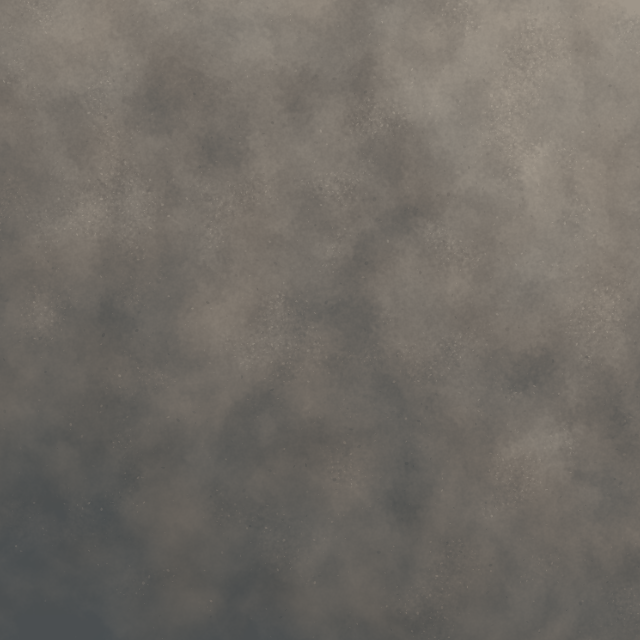
Give the GLSL for this texture, as a WebGL 1 fragment shader.

```glsl
precision highp float;
uniform vec2 u_resolution;

const vec3 DARK = vec3(0.318, 0.320, 0.312);
const vec3 MIDDLE = vec3(0.445, 0.421, 0.393);
const vec3 LIGHT = vec3(0.570, 0.538, 0.496);
const vec3 WARM_TINT = vec3(0.008, -0.001, -0.007);
const vec3 COLD_TINT = vec3(-0.012, 0.000, 0.014);

const float BASE_TONE = 0.475;
const vec2 TONE_SLOPE = vec2(0.38, 0.78);
const float CLOUD_SCALE = 4.2;
const float CLOUD_STRENGTH = 0.42;
const float BLOTCH_SCALE = 15.0;
const float BLOTCH_STRENGTH = 0.23;
const float RAGGED_SCALE = 80.0;
const float RAGGED_SHIFT = 0.015;
const float GRAIN_SCALE = 130.0;
const float GRAIN_STRENGTH = 0.125;
const float FLECK_CELLS = 105.0;
const float FLECK_STRENGTH = 0.30;
const float PIT_CELLS = 80.0;
const float PIT_STRENGTH = 0.16;

vec2 hash2(vec2 p) {
  vec3 q = fract(p.xyx * vec3(0.1031, 0.1030, 0.0973));
  q += dot(q, q.yzx + 33.33);
  return fract((q.xx + q.yz) * q.zy);
}

float cornerSlope(vec2 cell, vec2 offset) {
  float angle = 6.2832 * hash2(cell + 200.0).x;
  return dot(vec2(cos(angle), sin(angle)), offset);
}

float gradientNoise(vec2 p) {
  vec2 i = floor(p), f = p - i;
  vec2 w = f * f * f * (f * (f * 6.0 - 15.0) + 10.0);
  vec2 e = vec2(1.0, 0.0);
  float low = mix(cornerSlope(i, f), cornerSlope(i + e, f - e), w.x);
  float high = mix(cornerSlope(i + e.yx, f - e.yx), cornerSlope(i + 1.0, f - 1.0), w.x);
  return mix(low, high, w.y);
}

const mat2 OCTAVE_TURN = mat2(1.6, 1.2, -1.2, 1.6);

float fbm(vec2 p) {
  float sum = 0.0, amplitude = 1.0;
  for (int octave = 0; octave < 5; octave++) {
    sum += amplitude * gradientNoise(p);
    p = OCTAVE_TURN * p + 17.3;
    amplitude *= 0.5;
  }
  return sum;
}

// Small rotated ellipses, one candidate per cell, kept with probability density.
float specks(vec2 p, float cells, float density, float seed, float pixel) {
  vec2 q = p * cells, cell = floor(q);
  vec2 place = hash2(cell + seed), kind = hash2(cell + seed + 71.0);
  vec2 d = q - cell - mix(vec2(0.32), vec2(0.68), place);
  float angle = 6.2832 * kind.x;
  float c = cos(angle), s = sin(angle);
  d = mat2(c, -s, s, c) * d;
  d.y *= mix(1.1, 2.2, place.y);
  float radius = mix(0.12, 0.28, kind.y * kind.y);
  float blur = 0.06 + pixel * cells;
  float shape = 1.0 - smoothstep(radius - 0.5 * blur, radius + 0.5 * blur, length(d));
  float chosen = step(hash2(cell + seed + 137.0).x, density);
  return shape * chosen * mix(0.25, 1.0, place.x);
}

void main() {
  float side = min(u_resolution.x, u_resolution.y);
  vec2 p = gl_FragCoord.xy / side;
  float pixel = 1.0 / side;

  // Lighting falls from the upper right; the dark corner stays smoother.
  float light = dot(p - 0.5, TONE_SLOPE);
  float roughness = smoothstep(-0.55, 0.15, light);

  // Clouds with softly warped outlines and ragged edges.
  vec2 r = p * RAGGED_SCALE;
  vec2 ragged = vec2(gradientNoise(r), gradientNoise(r + 43.0));
  r = OCTAVE_TURN * r;
  ragged += 0.7 * vec2(gradientNoise(r + 7.0), gradientNoise(r + 61.0));
  vec2 warp = vec2(fbm(p * 5.0 + 5.0), fbm(p * 5.0 + 31.0));
  vec2 q = p + 0.025 * warp + RAGGED_SHIFT * ragged * roughness;
  float cloud = fbm(q * CLOUD_SCALE + 11.0);
  float blotch = fbm(q * BLOTCH_SCALE + 57.0);
  float tone = BASE_TONE + light;
  tone += mix(0.6, 1.0, roughness) * (CLOUD_STRENGTH * cloud + BLOTCH_STRENGTH * blotch);

  // Fine grain and clustered worn flecks.
  float wear = smoothstep(0.05, 0.50, fbm(p * 8.0 + 83.0) + 0.35 * cloud);
  vec2 g = OCTAVE_TURN * p * 0.5 * GRAIN_SCALE;
  float grain = gradientNoise(g) + 0.8 * gradientNoise(OCTAVE_TURN * g + 9.0);
  tone += GRAIN_STRENGTH * grain * mix(0.3, 1.0, roughness) * (0.65 + 0.7 * wear);
  float density = (0.03 + 0.55 * wear) * mix(0.2, 1.0, roughness);
  float flecks = specks(p, FLECK_CELLS, density, 3.0, pixel);
  vec2 turned = OCTAVE_TURN * p * 0.5 + 3.0;
  flecks += 0.7 * specks(turned, FLECK_CELLS * 1.4, density, 29.0, pixel);
  float pits = specks(turned + 0.19, PIT_CELLS, 0.10 * roughness, 59.0, pixel);
  tone += FLECK_STRENGTH * flecks - PIT_STRENGTH * pits;

  // Tone ramp with faint warm patches and a cold shadow.
  tone = clamp(tone, -0.05, 1.2);
  vec3 color = mix(DARK, MIDDLE, min(tone * 2.0, 1.0));
  color = mix(color, LIGHT, max(tone * 2.0 - 1.0, 0.0));
  color += WARM_TINT * gradientNoise(q * 9.0 + 101.0);
  color += COLD_TINT * (1.0 - smoothstep(-0.60, -0.30, light + 0.2 * cloud));
  gl_FragColor = vec4(color, 1.0);
}
```
